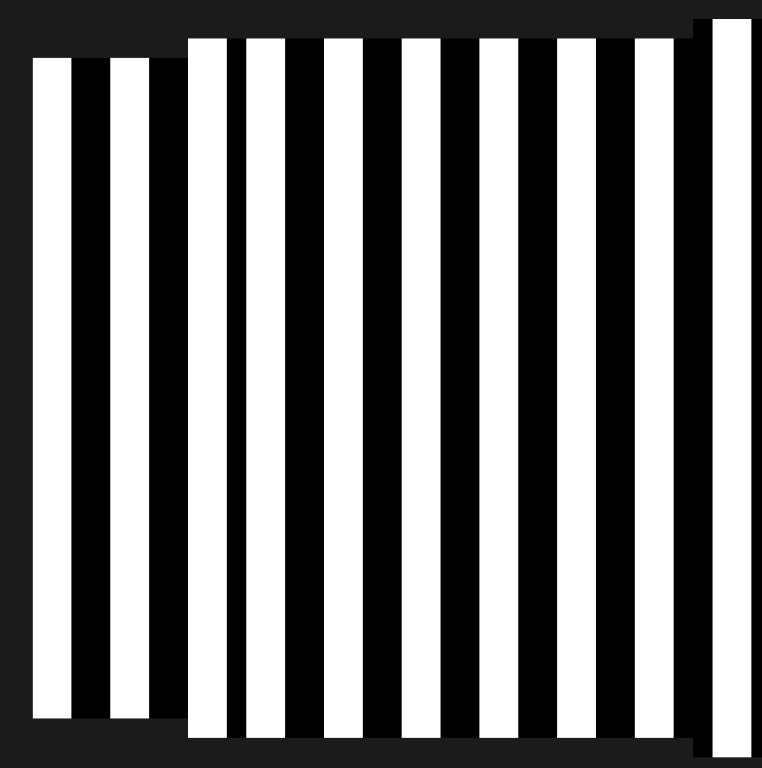
Give the GLSL for this pattern, as a Shadertoy shader.

```glsl
// Black and white vertical bars in three stepped panels on a charcoal ground.

// Antialiased coverage of a signed distance that is positive inside
float coverage(float dist, float pixel) {
    return clamp(dist / pixel + 0.5, 0.0, 1.0);
}

// Panels open to the right, each one unit taller than the one before
float panelDistance(vec2 p) {
    vec3 starts = vec3(0.0, 8.0, 34.0);
    float dist = -100.0;
    for (int i = 0; i < 3; i++) {
        float halfHeight = 17.0 + float(i);
        dist = max(dist, min(p.x - starts[i], halfHeight - abs(p.y)));
    }
    return dist;
}

// Bars two units wide every four units; one gap is halved, shifting the rest
float barDistance(float x) {
    float phase = x < 10.5 ? x : x - 11.0;
    return 1.0 - abs(mod(phase + 1.0, 4.0) - 2.0);
}

void mainImage(out vec4 fragColor, in vec2 fragCoord) {
    // One unit is half a bar width
    float pixel = 39.53 / iResolution.y;
    vec2 p = fragCoord * pixel - vec2(1.675, 19.55);

    vec3 bars = vec3(coverage(barDistance(p.x), pixel));
    vec3 ground = vec3(0.104);
    fragColor = vec4(mix(ground, bars, coverage(panelDistance(p), pixel)), 1.0);
}
```
